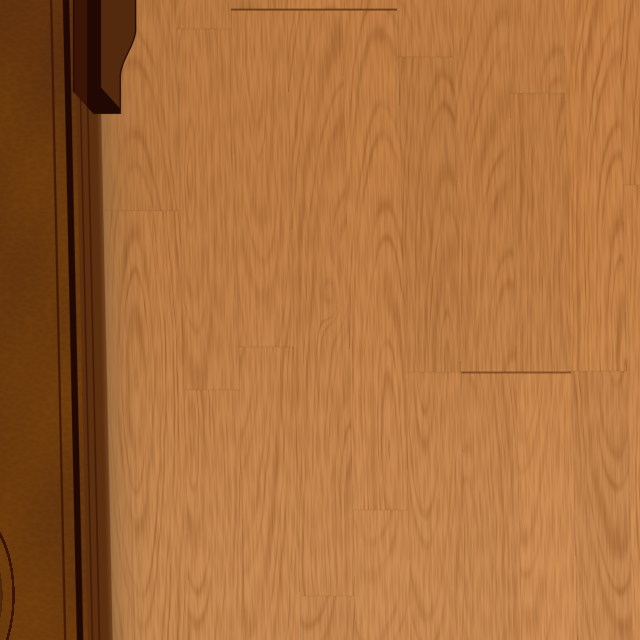
A Shadertoy shader for this texture:

```glsl
const float TILT = 0.022;            // lean of planks and cabinet
const float TILT_PIVOT = 0.414;
const float FLOOR_START = 0.201;     // left side of the first column
const float PLANK_WIDTH = 0.0865;
const float RING_SPACING = 0.0088;
const float RING_STRETCH = 0.115;
const float RING_DEPTH = 0.135;
const float PORE_DEPTH = 0.075;
const float STREAK_DEPTH = 0.022;
const float TONE_SPREAD = 0.06;
const float SEAM_HALF = 0.0015;
const float CABINET_EDGE = 0.167;
const vec2 KNOT = vec2(0.519, 0.540);
const vec3 OAK_TOP = vec3(0.725, 0.478, 0.262);
const vec3 OAK_BOTTOM = vec3(0.765, 0.528, 0.318);
const vec3 OAK_SHADOW = vec3(0.58, 0.41, 0.24);
const vec3 SEAM_BROWN = vec3(0.38, 0.20, 0.07);
const vec3 CABINET_LIGHT = vec3(0.43, 0.235, 0.045);
const vec3 CABINET_DARK = vec3(0.36, 0.185, 0.055);
const vec3 GROOVE_RED = vec3(0.23, 0.08, 0.02);
const vec3 GAP_BLACK = vec3(0.13, 0.03, 0.01);

// Lower and upper end joint of each plank column
const vec2 JOINTS[10] = vec2[10](
    vec2(0.671, 1.2), vec2(0.391, 0.955), vec2(0.458, 0.985), vec2(0.069, 0.985),
    vec2(0.203, 0.985), vec2(0.418, 0.911), vec2(0.418, 1.2), vec2(0.418, 0.854),
    vec2(0.420, 1.2), vec2(0.711, 1.2));

float hash(vec2 p) {
    return fract(sin(dot(p, vec2(127.1, 311.7))) * 4375.85);
}

// Antialiased coverage of the interval a..b
float band(float x, float a, float b) {
    float w = 0.8 / iResolution.y;
    return smoothstep(a - w, a + w, x) - smoothstep(b - w, b + w, x);
}

float cellular(vec2 p) {
    vec2 cell = floor(p);
    float nearest = 2.0;
    for (int j = -1; j <= 1; j++)
    for (int i = -1; i <= 1; i++) {
        vec2 c = cell + vec2(i, j);
        nearest = min(nearest, distance(p, c + vec2(hash(c), hash(c + 37.3))));
    }
    return nearest;
}

float waves(vec2 p) {
    return sin(p.x + 1.7 * sin(p.y)) * 0.5 + sin(p.y * 1.9 + p.x * 0.7) * 0.3
         + sin(p.x * 2.3 - p.y * 3.1) * 0.2;
}

// Elongated growth rings: arches near the centre, stripes away from it
float growthRings(vec2 q, float id, float knot) {
    float h = hash(vec2(id, 4.0)) - 0.5;
    vec2 d = q - vec2(h * 0.12, hash(vec2(id, 9.0)));
    d.x += 0.0045 * waves(vec2(q.y * 11.0 + id * 5.0, q.x * 20.0 + id));
    d.x += 0.0009 * waves(vec2(q.y * 60.0, q.x * 80.0 + id));
    float r = length(vec2(d.x, d.y * RING_STRETCH)) + 0.024 * knot;
    r += 0.0022 * sin(r * 310.0 + id);
    float line = pow(0.5 + 0.5 * sin(6.2832 * r / RING_SPACING), 3.5);
    float fade = 0.65 + 0.45 * waves(vec2(q.x * 75.0 + id, q.y * 9.0));
    return line * fade * mix(0.55, 1.2, hash(vec2(id, 13.0)));
}

vec3 floorColor(vec2 p, float s) {
    float u = (s - FLOOR_START) / PLANK_WIDTH;
    int column = clamp(int(floor(u)), 0, 9);
    vec2 joint = JOINTS[column];
    float id = float(column) * 3.0 + step(joint.x, p.y) + step(joint.y, p.y);
    vec2 local = vec2((u - float(column) - 0.5) * PLANK_WIDTH, p.y);

    // Plank tone, rings and pores
    vec3 color = mix(OAK_BOTTOM, OAK_TOP, smoothstep(0.0, 0.8, p.y));
    color *= 1.0 + TONE_SPREAD * (hash(vec2(id, 2.0)) - 0.5);
    vec2 k = (p - KNOT) / vec2(0.018, 0.045);
    float knot = column == 3 ? exp(-dot(k, k)) : 0.0;
    float rings = growthRings(local, id, knot);
    float pores = 1.0 - smoothstep(0.1, 0.65, cellular(vec2(s * 250.0, p.y * 17.0 + id * 7.0)));
    float streak = STREAK_DEPTH * waves(vec2(s * 620.0, p.y * 5.0 + id));
    vec3 grainTint = vec3(0.8, 1.08, 1.5);
    color *= 1.035 + streak - (RING_DEPTH * rings + PORE_DEPTH * pores) * grainTint;

    // Side seams, end joints and the two open gaps
    float side = (0.5 - abs(fract(u) - 0.5)) * PLANK_WIDTH;
    color *= 1.0 - 0.05 * (1.0 - smoothstep(0.0, 0.002, side));
    vec2 off = abs(p.y - joint);
    color *= 1.0 - 0.045 * (1.0 - smoothstep(0.0, 0.0025, min(off.x, off.y)));
    float lowGap = (column == 6 || column == 7) ? band(off.x, -1.0, SEAM_HALF) : 0.0;
    float highGap = (column >= 2 && column <= 4) ? band(off.y, -1.0, SEAM_HALF) : 0.0;
    color = mix(color, SEAM_BROWN, max(0.6 * lowGap, 0.8 * highGap));

    float shade = exp(-max(s - CABINET_EDGE, 0.0) / 0.024);
    return mix(color, OAK_SHADOW, 0.8 * shade);
}

vec3 cabinetColor(vec2 p, float s) {
    float blotch = 0.5 + 0.35 * waves(p * vec2(23.0, 9.0)) - 0.5 * smoothstep(0.6, 1.0, p.y);
    vec3 color = mix(CABINET_DARK, CABINET_LIGHT, clamp(blotch + 0.2, 0.0, 1.0));
    color *= 0.97 + 0.08 * cellular(p * vec2(90.0, 140.0));

    // Moulding, from the panel outward
    color = mix(color, CABINET_DARK, band(s, 0.128, CABINET_EDGE));
    color = mix(color, GROOVE_RED, 0.85 * band(s, 0.091, 0.0945));
    color = mix(color, GAP_BLACK, band(s, 0.111, 0.121));
    color = mix(color, GROOVE_RED, 0.75 * band(s, 0.134, 0.1365));
    color = mix(color, GROOVE_RED, 0.75 * band(s, 0.145, 0.1475));
    color = mix(color, OAK_SHADOW, 0.35 * smoothstep(0.158, CABINET_EDGE, s));

    // Carved oval
    float oval = length((p - vec2(-0.04, 0.07)) / vec2(0.063, 0.13));
    color = mix(color, GROOVE_RED, band(oval, 0.94, 1.0));
    return mix(color, CABINET_DARK * 0.7, 0.7 * band(oval, -1.0, 0.7));
}

void mainImage(out vec4 fragColor, in vec2 fragCoord) {
    vec2 p = fragCoord / iResolution.xy;
    float s = p.x + TILT * (p.y - TILT_PIVOT);
    vec3 color = mix(floorColor(p, s), cabinetColor(p, s), band(s, -1.0, CABINET_EDGE));

    // Handle: dark body, side face and front face
    float right = 0.189 + 0.024 * smoothstep(0.88, 0.955, p.y);
    float body = band(p.x, 0.114, right) * band(p.y, 0.822 + 1.1 * max(0.146 - p.x, 0.0), 2.0);
    float front = band(p.x, 0.158, right - 0.002) * band(p.y, 0.863 - 1.1 * (p.x - 0.158), 2.0);
    vec3 handle = mix(GAP_BLACK, GROOVE_RED, band(p.x, 0.116, 0.136));
    handle = mix(handle, CABINET_DARK * 0.9, front);
    fragColor = vec4(mix(color, handle, body), 1.0);
}
```
